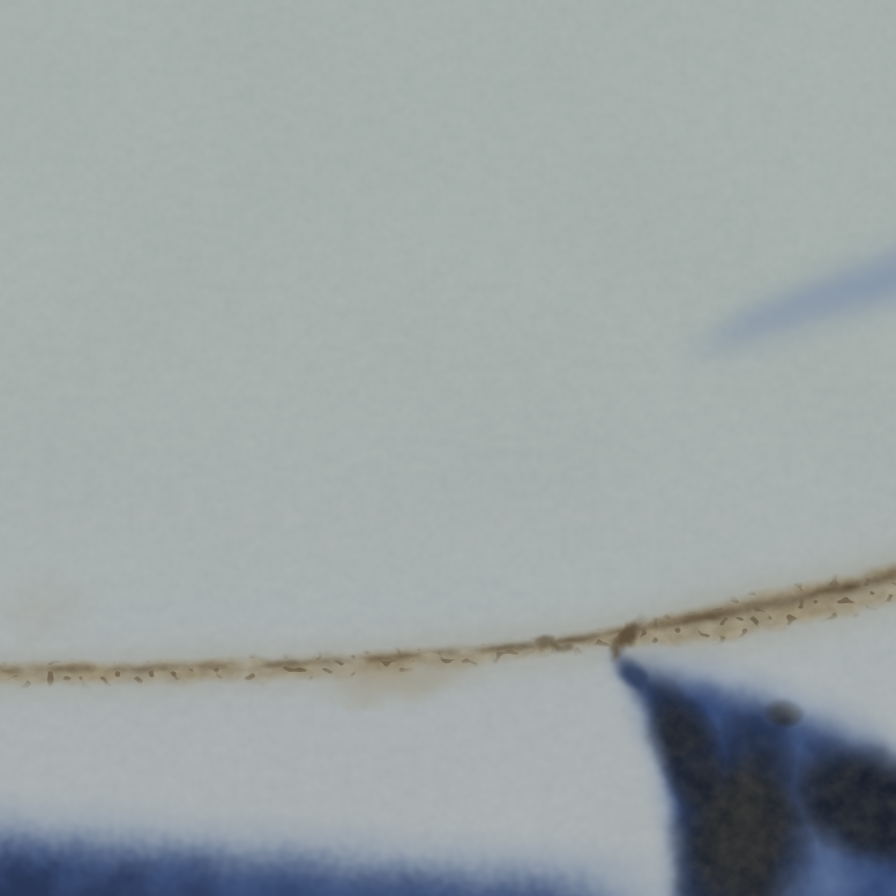
Write a Shadertoy shader that draws this texture.

```glsl
// Glazed ceramic close-up: a pale grey-green glaze crossed by a rising ochre crack,
// with soft cobalt brushwork below it and a faint blue stroke at the right.
// Curves give each edge; gradient noise roughens the edges, pigment and glaze.

#define GLAZE_TOP   vec3(0.652, 0.690, 0.674)
#define GLAZE_LOW   vec3(0.662, 0.688, 0.694)
#define COBALT      vec3(0.240, 0.320, 0.480)
#define NAVY        vec3(0.150, 0.195, 0.310)
#define IRON_BLACK  vec3(0.145, 0.165, 0.200)
#define WASH_BLUE   vec3(0.475, 0.545, 0.660)
#define OCHRE       vec3(0.590, 0.545, 0.445)
#define UMBER       vec3(0.330, 0.275, 0.200)
#define CRACK_BASE  0.248
#define CRACK_RISE  0.102
#define GRAIN       0.013

vec2 hashGradient(vec2 cell) {
    vec3 h = fract(cell.xyx * vec3(0.1031, 0.1030, 0.0973));
    h += dot(h, h.yzx + 33.33);
    float angle = 6.2832 * fract((h.x + h.y) * h.z);
    return vec2(cos(angle), sin(angle));
}

float gradientNoise(vec2 p) {
    vec2 i = floor(p), f = fract(p);
    vec2 u = f * f * f * (f * (f * 6.0 - 15.0) + 10.0);
    vec2 e = vec2(0.0, 1.0);
    float a = dot(hashGradient(i), f);
    float b = dot(hashGradient(i + e.yx), f - e.yx);
    float c = dot(hashGradient(i + e.xy), f - e.xy);
    float d = dot(hashGradient(i + e.yy), f - e.yy);
    return mix(mix(a, b, u.x), mix(c, d, u.x), u.y);
}

float fbm(vec2 p) {
    float sum = 0.0, gain = 0.6;
    for (int i = 0; i < 4; i++) {
        sum += gain * gradientNoise(p);
        p = mat2(1.6, 1.2, -1.2, 1.6) * p + 7.3;
        gain *= 0.5;
    }
    return sum;
}

// Soft rotated ellipse: 1 in the middle, 0 outside
float blot(vec2 p, vec2 center, vec2 radius, float angle) {
    float c = cos(angle), s = sin(angle);
    vec2 q = mat2(c, -s, s, c) * (p - center) / radius;
    return 1.0 - smoothstep(0.25, 1.5, length(q));
}

vec3 glaze(vec2 p) {
    vec3 color = mix(GLAZE_LOW, GLAZE_TOP, smoothstep(0.15, 0.75, p.y));
    color += 0.012 * fbm(p * 5.0);
    color += GRAIN * gradientNoise(p * vec2(45.0, 70.0)) * vec3(1.0, 0.9, 0.7);
    return color + GRAIN * 0.8 * gradientNoise(p * 120.0);
}

// Faint stroke, widening to the right
vec3 paleStroke(vec3 color, vec2 p) {
    float t = p.x - 0.77;
    float d = p.y - (0.609 + 0.43 * t - 0.3 * t * t) + 0.006 * fbm(p * 18.0);
    float width = 0.023 + 0.05 * max(t, 0.0);
    float mask = exp(-d * d / (width * width)) * smoothstep(-0.035, 0.08, t);
    return mix(color, WASH_BLUE, mask * (0.42 + 0.22 * smoothstep(0.0, 0.23, t)));
}

// Cobalt band along the bottom, fading to the right
vec3 lowerBand(vec3 color, vec2 p) {
    float depth = 0.081 - 0.085 * p.x - p.y + 0.012 * fbm(p * 14.0);
    depth += 0.006 * gradientNoise(p * 90.0);
    float mask = smoothstep(-0.05, 0.055, depth) * (1.0 - smoothstep(0.60, 0.82, p.x));
    float dark = smoothstep(0.015, 0.095, depth + 0.06 * fbm(p * 20.0));
    dark *= 1.0 - 0.6 * smoothstep(0.05, 0.4, p.x);
    vec3 ink = mix(WASH_BLUE, COBALT, smoothstep(0.2, 0.95, mask));
    return mix(color, mix(ink, NAVY, dark * 0.85), mask);
}

// Pointed leaf with iron-dark pools at the lower right
vec3 cobaltLeaf(vec3 color, vec2 p) {
    vec2 q = p + 0.012 * vec2(fbm(p * 16.0), fbm(p * 16.0 + 31.0));
    float t = q.x - 0.69;
    float left = t - 0.063 + 0.067 * pow(max(q.y, 0.0) / 0.262, 2.0);
    float top = 0.284 - 0.12 * t - 0.68 * t * t - q.y;
    float mask = smoothstep(-0.026, 0.024, left) * smoothstep(-0.022, 0.062, top);
    float tip = blot(q, vec2(0.712, 0.241), vec2(0.020, 0.044), 0.6);
    mask = max(mask, 0.9 * tip);
    float pool = blot(q, vec2(0.828, 0.065), vec2(0.075, 0.130), -0.15);
    pool = max(pool, blot(q, vec2(0.975, 0.100), vec2(0.105, 0.065), -0.4));
    pool = max(pool, 0.9 * blot(q, vec2(0.775, 0.150), vec2(0.040, 0.100), 0.45));
    pool = max(pool, 0.75 * blot(p, vec2(0.874, 0.203), vec2(0.022, 0.016), 0.0));
    pool += 0.30 * fbm(p * 17.0);
    float light = blot(q, vec2(0.905, 0.035), vec2(0.060, 0.110), -0.3);
    vec3 ink = mix(WASH_BLUE, COBALT, smoothstep(0.25, 0.95, mask));
    ink = mix(ink, NAVY, 0.6 * max(tip, smoothstep(0.05, 0.5, pool)));
    ink = mix(ink, WASH_BLUE, 0.30 * light) + 0.09 * fbm(p * 22.0);
    vec3 iron = IRON_BLACK + vec3(0.11, 0.09, 0.06) * fbm(p * 45.0);
    iron += vec3(0.045, 0.030, 0.0) * blot(q, vec2(0.830, 0.070), vec2(0.05, 0.08), 0.0);
    return mix(color, mix(ink, iron, smoothstep(0.20, 0.95, pool)), mask);
}

// Ochre crack: wide warm halo, uneven body, broken dark seam and fine specks
vec3 crack(vec3 color, vec2 p) {
    float d = p.y - CRACK_BASE - CRACK_RISE * pow(max(p.x, 0.0), 2.5);
    d += 0.006 * fbm(vec2(p.x * 14.0, p.y * 5.0));
    float right = smoothstep(0.66, 0.82, p.x);
    float width = 0.012 + 0.010 * right - 0.004 * exp(-pow((p.x - 0.60) / 0.09, 2.0));
    vec2 q = p + 0.03 * vec2(fbm(p * 20.0), fbm(p * 20.0 + 13.0));
    float stain = 0.36 * blot(q, vec2(0.445, 0.238), vec2(0.075, 0.028), 0.1);
    stain += 0.12 * blot(q, vec2(0.045, 0.320), vec2(0.050, 0.035), 0.0);
    stain += (0.30 + 0.10 * right) * exp(-d * d / (0.0007 + 0.0005 * right));
    color = mix(color, OCHRE, stain);
    float edge = abs(d) + 0.008 * fbm(p * vec2(30.0, 45.0));
    float body = 1.0 - smoothstep(width - 0.010, width + 0.006, edge);
    float patches = 0.78 + 0.5 * fbm(p * vec2(16.0, 40.0));
    color = mix(color, OCHRE + 0.12 * fbm(p * 60.0), clamp(body * patches, 0.0, 0.95));
    float seam = exp(-pow((d - 0.40 * width) / (0.0045 + 0.003 * right), 2.0));
    seam *= 0.26 + 0.24 * smoothstep(0.45, 0.75, p.x) + 0.9 * fbm(p * vec2(22.0, 40.0));
    float specks = body * smoothstep(0.20, 0.42, gradientNoise(p * vec2(80.0, 105.0) + 5.0));
    float knots = max(blot(q, vec2(0.702, 0.289), vec2(0.022, 0.012), 0.6),
                      0.7 * blot(q, vec2(0.612, 0.283), vec2(0.028, 0.008), 0.1));
    return mix(color, UMBER, clamp(max(max(seam, 0.55 * specks), 0.85 * knots), 0.0, 0.9));
}

void mainImage(out vec4 fragColor, in vec2 fragCoord) {
    vec2 p = fragCoord / iResolution.xy;
    vec3 color = paleStroke(glaze(p), p);
    color = cobaltLeaf(lowerBand(color, p), p);
    fragColor = vec4(clamp(crack(color, p), 0.0, 1.0), 1.0);
}
```
